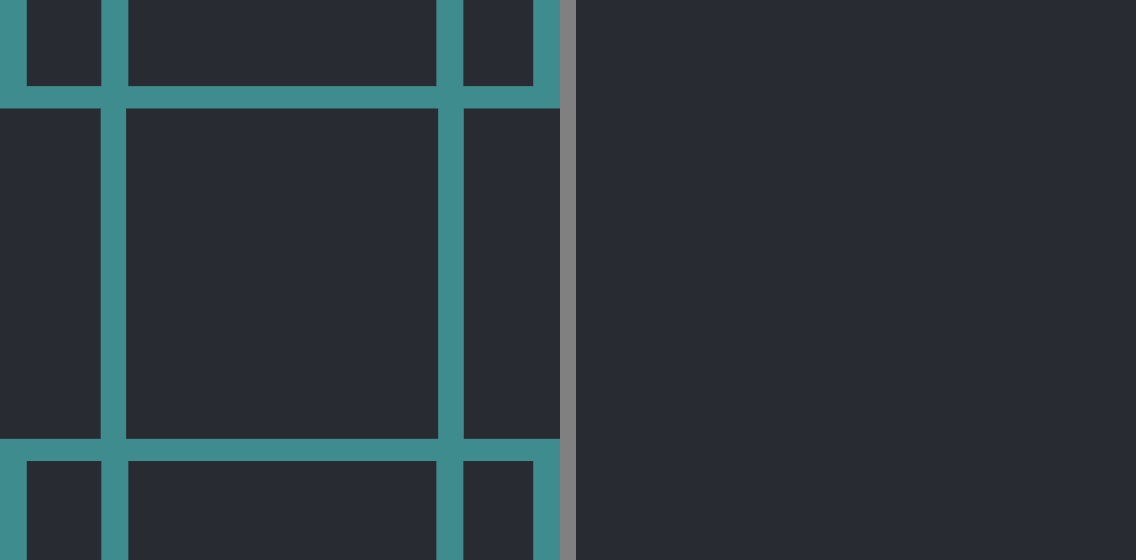
Left, the full canvas; right, a detail of the centre.
This pattern is drawn by a three.js fragment shader. Its source:

```glsl
// Teal lattice on a dark ground: two horizontal rails split the tile into a tall row and a
// short row that wraps over the top edge. Each row has two posts, slightly shifted, and
// the short row adds a wide post across the side seam. All distances wrap.

#define GROUND vec3(0.157, 0.169, 0.196)
#define TEAL vec3(0.243, 0.549, 0.553)
#define REPEATS vec2(1.0, 1.0)
#define RAIL_Y vec2(0.1966, 0.8262)
#define RAIL_HALF 0.0199
#define TALL_POST_X vec2(0.2025, 0.8053)
#define TALL_POST_HALF 0.0228
#define SHORT_POST_X vec2(0.2051, 0.8034)
#define SHORT_POST_HALF 0.0241
#define SEAM_POST_HALF 0.0477
#define SOFTNESS 0.001

varying vec2 vUv;

// Shortest distance between two positions on the wrapping unit interval
float wrapDistance(float a, float b) {
  return abs(fract(a - b + 0.5) - 0.5);
}

// Signed distance to a bar, negative inside
float bar(float position, float center, float halfWidth) {
  return wrapDistance(position, center) - halfWidth;
}

// Signed distance to the nearer of two bars
float barPair(float position, vec2 centers, float halfWidth) {
  return min(bar(position, centers.x, halfWidth), bar(position, centers.y, halfWidth));
}

void main() {
  vec2 p = fract(vUv * REPEATS);

  // Posts of each row
  float tallPosts = barPair(p.x, TALL_POST_X, TALL_POST_HALF);
  float shortPosts = min(barPair(p.x, SHORT_POST_X, SHORT_POST_HALF),
                         bar(p.x, 0.0, SEAM_POST_HALF));

  // The rows change over at the rail centers, hidden by the rails
  float inTallRow = step(RAIL_Y.x, p.y) * step(p.y, RAIL_Y.y);
  float posts = mix(shortPosts, tallPosts, inTallRow);
  float rails = barPair(p.y, RAIL_Y, RAIL_HALF);

  // Smooth edges
  float coverage = 1.0 - smoothstep(-SOFTNESS, SOFTNESS, min(posts, rails));
  gl_FragColor = vec4(mix(GROUND, TEAL, coverage), 1.0);
}
```
